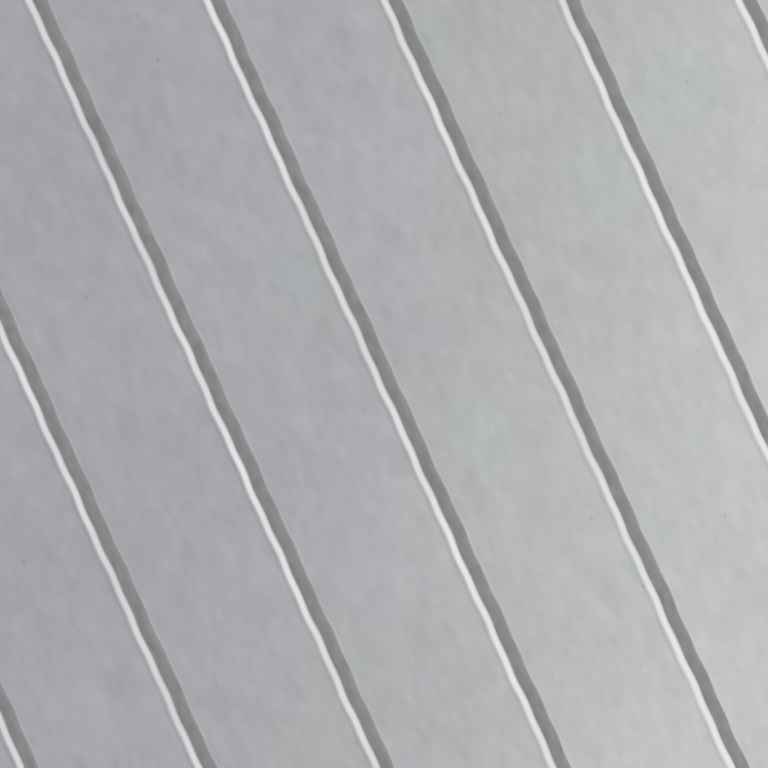
Reproduce this texture procedurally as a Shadertoy shader.

```glsl
// Brushed grey metal panel crossed by slanted grooves, each a bright lip beside a dark channel.

const float SPACING = 0.2311;      // horizontal distance between grooves
const float SLOPE = 0.452;         // sideways drift per unit of height
const float OFFSET = 0.495;        // where groove zero meets the lower edge
const float LIP_WIDTH = 0.0115;
const float CHANNEL_WIDTH = 0.0185;
const float EDGE_SOFTNESS = 0.0022;
const float WOBBLE = 0.0006;
const float GRAIN = 0.011;
const float MOTTLE = 0.007;
const float PIT_CHANCE = 0.035;

const vec3 METAL_SHADE = vec3(0.643, 0.646, 0.661);
const vec3 METAL_LIGHT = vec3(0.762, 0.768, 0.768);
const vec3 CHANNEL_COLOR = vec3(0.505, 0.507, 0.510);
const vec3 LIP_COLOR = vec3(0.905, 0.912, 0.912);

vec2 hash2(vec2 p) {
    vec3 q = fract(vec3(p.xyx) * vec3(0.1031, 0.1030, 0.0973));
    q += dot(q, q.yzx + 33.33);
    return fract((q.xx + q.yz) * q.zy);
}

// Cellular noise: soft bumps of random sign, one scattered in each cell
float cellGrain(vec2 p) {
    vec2 cell = floor(p);
    float sum = 0.0;
    for (int j = -1; j <= 1; j++)
    for (int i = -1; i <= 1; i++) {
        vec2 id = cell + vec2(i, j);
        vec2 away = id + hash2(id) - p;
        float weight = max(0.0, 1.0 - dot(away, away));
        sum += (2.0 * hash2(id + 71.0).x - 1.0) * weight * weight;
    }
    return sum;
}

// Broad uneven patches from layered sines
float patches(vec2 p) {
    return (sin(p.x * 9.0 + 2.0 * sin(p.y * 5.0))
          + sin(p.y * 13.0 - p.x * 7.0 + 1.7)
          + sin(p.x * 21.0 + p.y * 17.0 + 4.0) * 0.5) / 2.5;
}

// Sparse tiny pits, stretched slightly along the grooves
float pits(vec2 p) {
    vec2 id = floor(p);
    vec2 away = fract(p) - 0.3 - 0.4 * hash2(id);
    float present = step(1.0 - PIT_CHANCE, hash2(id + 19.0).y);
    return present * smoothstep(0.13, 0.03, length(away));
}

// Soft band between two limits
float band(float x, float lo, float hi, float soft) {
    return smoothstep(lo - soft, lo + soft, x) * (1.0 - smoothstep(hi - soft, hi + soft, x));
}

void mainImage(out vec4 fragColor, in vec2 fragCoord) {
    vec2 uv = fragCoord / iResolution.xy;
    float soft = max(EDGE_SOFTNESS, 0.8 / iResolution.x);

    // Coordinates across and along the grooves
    float across = uv.x + SLOPE * uv.y - OFFSET;
    float along = uv.y - SLOPE * uv.x;
    vec2 grooveSpace = vec2(across, along);

    // Metal: light from the lower right, faint tint, diagonal grain
    float light = clamp(uv.x * 0.9 + (1.0 - uv.y) * 0.22 * uv.x, 0.0, 1.0);
    vec3 color = mix(METAL_SHADE, METAL_LIGHT, pow(light, 1.7));
    color += MOTTLE * patches(uv);
    color += 0.006 * patches(uv.yx * 1.4 + 3.0) * vec3(-0.6, 0.5, -0.3);
    color += GRAIN * cellGrain(grooveSpace * vec2(110.0, 60.0));
    color += GRAIN * 0.9 * cellGrain(grooveSpace * vec2(48.0, 24.0) + 40.0);
    float pit = pits(grooveSpace * vec2(34.0, 26.0));
    color += pit * 0.09 * (hash2(floor(grooveSpace * vec2(34.0, 26.0))).x - 0.6);

    // Signed distance from the nearest lip and channel boundary
    float index = round(across / SPACING);
    float wobble = WOBBLE * (sin(along * 41.0 + index * 2.3) + sin(along * 97.0 + index));
    float d = across - index * SPACING + wobble;

    // Channel: darkest beside the lip, paler towards its far side
    float channel = band(d, 0.0, CHANNEL_WIDTH, soft);
    float depth = clamp(d / CHANNEL_WIDTH, 0.0, 1.0);
    vec3 channelColor = CHANNEL_COLOR + 0.05 * depth * depth;
    channelColor += 0.09 * (color - METAL_SHADE);
    channelColor += 0.022 * cellGrain(grooveSpace * vec2(150.0, 75.0) + 9.0);
    color = mix(color, channelColor, channel * 0.95);

    // Thin pale rim on the far side of the channel
    color += 0.025 * band(d, CHANNEL_WIDTH, CHANNEL_WIDTH + 0.003, soft);

    // Lip: rounded highlight whose strength varies by groove and along it
    float lip = band(d, -LIP_WIDTH * 0.8, -0.001, soft * 1.3);
    float shine = 0.68 + 0.26 * uv.x + 0.12 * (hash2(vec2(index + 12.0, 5.0)).x - 0.5);
    shine += 0.09 * sin(along * 7.0 + index * 1.9) + 0.05 * sin(along * 31.0 + index);
    color = mix(color, LIP_COLOR, lip * clamp(shine, 0.4, 1.0));

    // Faint shadow on the metal before the lip
    color -= 0.03 * band(d, -LIP_WIDTH * 1.35, -LIP_WIDTH, soft);

    fragColor = vec4(clamp(color, 0.0, 1.0), 1.0);
}
```
